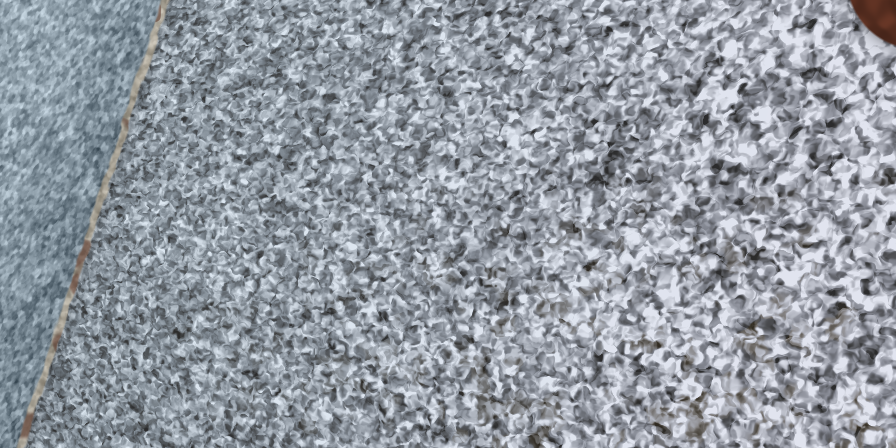
Reproduce this texture procedurally as a Shadertoy shader.

```glsl
// Speckled granite slab seen at a slant, with a second slab and a pale joint at left.
// Blurred Voronoi grains at three sizes form the speckle; a logarithmic warp enlarges
// them toward the right, where dark mica flecks and warm stains are added.

#define GRAIN_FREQ 92.0
#define GRAIN_SHARPNESS 5.5
#define NEAR_GROWTH 0.35
#define FAR_SIZE 0.6
#define CONTRAST 1.02
#define FLECK_DEPTH 0.22
#define JOINT_WIDTH 0.008
#define COOL_TINT vec3(-0.040, 0.004, 0.042)
#define PALE_TINT vec3(-0.018, -0.006, 0.036)
#define JOINT_COLOR vec3(0.68, 0.65, 0.59)
#define RUST_COLOR vec3(0.38, 0.20, 0.14)

// Sine-free hash: cell to three random values
vec3 hash3(vec2 cell) {
    vec3 h = fract(cell.xyx * vec3(0.1031, 0.1030, 0.0973));
    h += dot(h, h.yxz + 33.33);
    return fract((h.xxy + h.yzz) * h.zyx);
}

// Soft-edged Voronoi cells, each with a random brightness
float grains(vec2 p) {
    vec2 cell = floor(p), local = p - cell;
    float sum = 0.0, total = 0.0;
    for (int y = -1; y <= 1; y++)
    for (int x = -1; x <= 1; x++) {
        vec2 offset = vec2(x, y);
        vec3 h = hash3(cell + offset);
        vec2 d = offset + h.xy - local;
        float weight = exp(-GRAIN_SHARPNESS * dot(d, d));
        sum += weight * h.z;
        total += weight;
    }
    return sum / total;
}

// Three grain sizes, turned against each other to hide any lattice
float speckle(vec2 p) {
    vec2 turned = mat2(0.8, 0.6, -0.6, 0.8) * p;
    float clusters = grains(turned.yx * 0.48 + 91.0);
    float fine = grains(turned * 1.5 + 37.0);
    return 0.27 * clusters + 0.50 * grains(p) + 0.23 * fine - 0.5;
}

// Bends the grain outlines so that they are less round
vec2 roughen(vec2 p) {
    return p + 1.3 * vec2(grains(p * 0.6 + 7.0), grains(p * 0.6 + 43.0));
}

// Main slab: grain size grows along a tilted axis
vec3 mainSlab(vec2 p) {
    float along = 0.97 * p.x - 0.24 * (p.y - 0.5);
    float across = 0.24 * p.x + 0.97 * (p.y - 0.5);
    float size = FAR_SIZE + NEAR_GROWTH * along;
    vec2 q = roughen(vec2(log(size) / NEAR_GROWTH, across / size) * GRAIN_FREQ);
    float nearness = smoothstep(0.1, 1.9, along);

    float clouds = grains(p * 5.0 + 11.0) - 0.5;
    float tone = mix(0.565, 0.69, nearness) + 0.05 * clouds;
    tone += speckle(q) * CONTRAST * mix(0.85, 1.22, nearness);

    // Dark mica flecks
    float fleck = smoothstep(0.70, 0.86, grains(q * vec2(0.46, 0.64) + 71.0));
    tone -= FLECK_DEPTH * fleck * mix(0.2, 1.0, nearness);
    tone = clamp(tone, 0.17, 0.90);

    vec3 color = tone + mix(COOL_TINT, PALE_TINT, nearness) * smoothstep(0.1, 0.6, tone);

    // Warm stains in the darker near grains
    float stain = smoothstep(0.60, 0.80, grains(q * 0.3 + 19.0));
    stain *= nearness * smoothstep(0.8, 0.2, p.y) * smoothstep(0.75, 0.45, tone);
    return color + vec3(0.025, 0.0, -0.045) * stain;
}

// Side slab: finer, softer and bluer, shaded toward the joint
vec3 sideSlab(vec2 p, float side) {
    vec2 q = vec2(p.x - 0.33 * p.y, p.y * 0.75) * 130.0;
    float shade = smoothstep(-0.25, 0.0, side);
    float tone = 0.57 + 0.07 * p.y - 0.08 * shade + 0.60 * speckle(q + 53.0);
    return tone + vec3(-0.055, 0.008, 0.052);
}

void mainImage(out vec4 fragColor, in vec2 fragCoord) {
    vec2 p = fragCoord / iResolution.y;
    float right = iResolution.x / iResolution.y;
    float soft = 1.5 / iResolution.y;

    // Signed distance from the slanted joint, with a ragged edge
    float side = (p.x - 0.045 - 0.325 * p.y) * 0.95;
    float ragged = side + 0.008 * (grains(p * 38.0) - 0.5);

    vec3 color = mix(sideSlab(p, side), mainSlab(p), smoothstep(-soft, soft, side));

    // Joint: contact shadow, mortar and rusty specks
    color *= 1.0 - 0.18 * exp(-abs(side - 0.014) * 90.0);
    float mortar = 1.0 - smoothstep(-soft, soft, abs(ragged) - JOINT_WIDTH);
    vec3 mortarColor = JOINT_COLOR + 0.5 * speckle(p * 75.0);
    float speck = smoothstep(0.72, 0.87, grains(p * 24.0 + 5.0));
    speck = max(speck, smoothstep(0.035, 0.02, abs(p.y - 0.05)));
    mortarColor = mix(mortarColor, RUST_COLOR * 0.9, 0.6 * speck);
    color = mix(color, mortarColor, 0.9 * mortar);

    // Rust-brown rounded object in the upper right corner
    float corner = length(p - vec2(right + 0.05, 1.05)) - 0.16;
    color *= 1.0 - 0.3 * exp(-max(corner, 0.0) * 70.0);
    vec3 rust = RUST_COLOR * (0.9 + 0.4 * (grains(p * 30.0) - 0.5));
    color = mix(rust, color, smoothstep(-soft, soft, corner));

    fragColor = vec4(clamp(color, 0.0, 1.0), 1.0);
}
```
